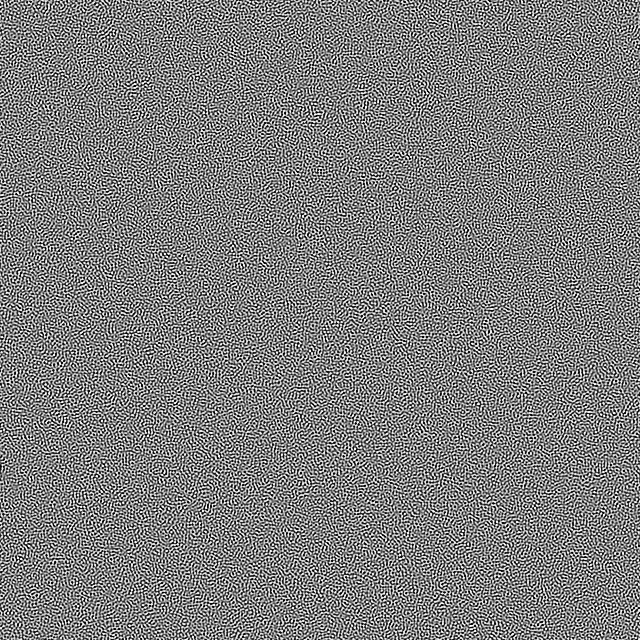
Write a Shadertoy shader that draws this pattern.

```glsl
const float WAVES = 196.0;         // pattern periods across the canvas
const float CELL_WAVES = 1.1;      // periods per grid cell, sets band width
const int   KERNELS = 4;           // wavelets per cell
const int   REACH = 2;             // neighbour cells, also the wavelet radius
const float CONTRAST = 0.8;        // 0.8 spreads the grey levels evenly
const vec3  DARK = vec3(0.0);
const vec3  LIGHT = vec3(0.99);
const float TAU = 6.2831853;

// Integer hash: four random values in 0..1
vec4 hash4(ivec2 cell, int index) {
    uvec4 v = uvec4(uint(cell.x + 4096), uint(cell.y + 4096), uint(index), 7u);
    v = v * 1664525u + 1013904223u;
    v += v.yzxy * v.wxyz;
    v ^= v >> 16u;
    v += v.yzxy * v.wxyz;
    v ^= v >> 16u;
    return vec4(v >> 8u) / 16777216.0;
}

// One wavelet: a plane wave inside a smooth round window
float wavelet(vec2 offset, float angle, float phase) {
    float radius = float(REACH);
    float window = max(0.0, 1.0 - dot(offset, offset) / (radius * radius));
    float along = dot(offset, vec2(cos(angle), sin(angle)));
    return window * window * window * cos(TAU * CELL_WAVES * along + phase);
}

// Band-limited noise without preferred direction, scaled to unit variance
float bandNoise(vec2 p) {
    ivec2 home = ivec2(floor(p));
    float sum = 0.0;
    for (int y = -REACH; y <= REACH; y++) {
        for (int x = -REACH; x <= REACH; x++) {
            ivec2 cell = home + ivec2(x, y);
            for (int k = 0; k < KERNELS; k++) {
                vec4 rnd = hash4(cell, k);
                vec2 offset = p - vec2(cell) - rnd.xy;
                sum += wavelet(offset, TAU * rnd.z, TAU * rnd.w);
            }
        }
    }
    float windowEnergy = 0.5 * TAU * float(REACH * REACH) / 7.0;
    return sum * inversesqrt(0.5 * float(KERNELS) * windowEnergy);
}

void mainImage(out vec4 fragColor, in vec2 fragCoord) {
    vec2 uv = fragCoord / iResolution.y;
    float field = bandNoise(uv * WAVES / CELL_WAVES);

    // Soft limit turns the bell-shaped field into even grey shares
    float level = 0.5 + 0.5 * tanh(CONTRAST * field);
    fragColor = vec4(mix(DARK, LIGHT, level), 1.0);
}
```
